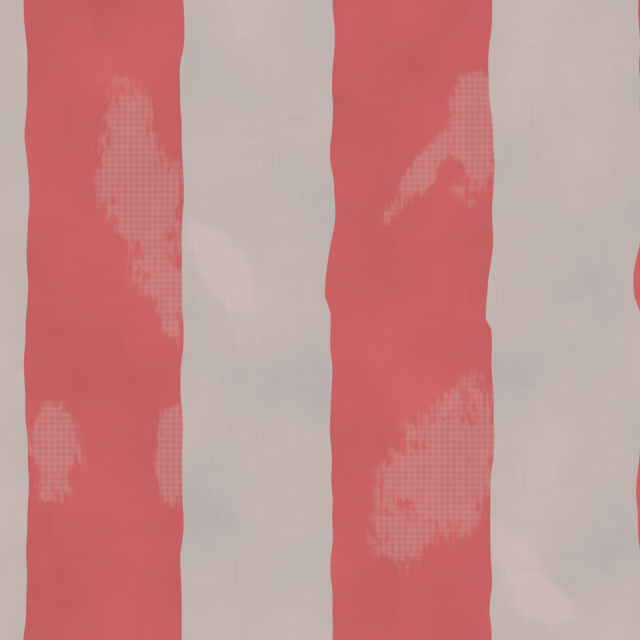
Write a WebGL 1 fragment shader that draws this pattern.

```glsl
precision highp float;

uniform vec2 u_resolution;

const vec3 LINEN = vec3(0.757, 0.706, 0.688);
const vec3 LINEN_COOL = vec3(0.715, 0.688, 0.678);
const vec3 LINEN_PINK = vec3(0.815, 0.728, 0.725);
const vec3 RED = vec3(0.784, 0.380, 0.388);
const vec3 WORN = vec3(0.790, 0.560, 0.550);

const float PERIOD = 0.481;
const float FIRST_CENTRE = 0.162;
const float HALF_WIDTH = 0.1225;

vec2 gradientAt(vec2 cell) {
  float angle = 6.2832 * fract(sin(dot(cell, vec2(127.1, 311.7))) * 43758.5);
  return vec2(cos(angle), sin(angle));
}

float gradientNoise(vec2 p) {
  vec2 i = floor(p);
  vec2 f = p - i;
  vec2 w = f * f * f * (f * (f * 6.0 - 15.0) + 10.0);
  float a = dot(gradientAt(i), f);
  float b = dot(gradientAt(i + vec2(1.0, 0.0)), f - vec2(1.0, 0.0));
  float c = dot(gradientAt(i + vec2(0.0, 1.0)), f - vec2(0.0, 1.0));
  float d = dot(gradientAt(i + 1.0), f - 1.0);
  return mix(mix(a, b, w.x), mix(c, d, w.x), w.y);
}

float fbm(vec2 p) {
  float sum = 0.0;
  float amp = 0.6;
  for (int i = 0; i < 4; i++) {
    sum += amp * gradientNoise(p);
    p = p * 2.03 + vec2(17.3, 9.1);
    amp *= 0.5;
  }
  return sum;
}

// Soft ellipse field: 1 at the centre, 0 on the rim; lean shears x along y.
float blob(vec2 p, vec2 centre, vec2 radius, float lean) {
  vec2 d = p - centre;
  d.x -= lean * d.y;
  return 1.0 - length(d / radius);
}

float edgeWobble(float y, float seed) {
  return 0.009 * gradientNoise(vec2(y * 7.0, seed))
       + 0.005 * gradientNoise(vec2(y * 17.0, seed + 40.0));
}

float bulge(float y, float start, float peak, float end) {
  return smoothstep(start, peak, y) * (1.0 - smoothstep(peak, end, y));
}

// Signed distance across a stripe, positive inside.
float stripe(vec2 p, float index) {
  float x = p.x - FIRST_CENTRE - index * PERIOD;
  float kink = step(0.5, index);
  float left = -HALF_WIDTH + edgeWobble(p.y, index * 6.0 + 0.5)
             - kink * 0.011 * bulge(p.y, 0.505, 0.545, 0.67);
  float right = HALF_WIDTH + edgeWobble(p.y, index * 6.0 + 3.5)
              - kink * 0.009 * bulge(p.y, 0.482, 0.505, 0.62);
  return min(x - left, right - x);
}

float wornField(vec2 p) {
  float field = blob(p, vec2(0.222, 0.70), vec2(0.075, 0.19), -0.20);
  field = max(field, blob(p, vec2(0.265, 0.54), vec2(0.035, 0.08), -0.2));
  field = max(field, blob(p, vec2(0.084, 0.29), vec2(0.052, 0.09), 0.0));
  field = max(field, blob(p, vec2(0.270, 0.29), vec2(0.032, 0.09), 0.0));
  field = max(field, blob(p, vec2(0.740, 0.79), vec2(0.050, 0.12), 0.05));
  field = max(field, blob(p, vec2(0.660, 0.73), vec2(0.030, 0.09), 0.7));
  return max(field, blob(p, vec2(0.690, 0.26), vec2(0.110, 0.16), 0.40));
}

// Thread relief of a plain weave, from 0 to 1.
float weave(vec2 p, float threads) {
  vec2 wave = 0.5 + 0.5 * cos(6.2832 * threads * p);
  return max(wave.x, wave.y) * 0.7 + 0.3 * wave.x * wave.y;
}

float wornCover(vec2 p) {
  float ragged = 0.95 * fbm(p * 17.0) + 0.35 * gradientNoise(p * vec2(150.0, 45.0));
  float field = wornField(p);
  float cover = smoothstep(0.02, 0.42, field + ragged) * smoothstep(-0.12, 0.2, field);
  return cover * (0.30 + 0.42 * weave(p, 105.0));
}

float threadGrain(vec2 p) {
  return gradientNoise(p * vec2(14.0, 210.0)) + gradientNoise(p * vec2(210.0, 14.0));
}

vec3 linen(vec2 p) {
  float mottle = fbm(p * 4.5 + 3.7);
  vec3 color = mix(LINEN, LINEN_COOL, smoothstep(-0.05, 0.45, mottle));
  color = mix(color, LINEN_PINK, 0.6 * smoothstep(0.05, 0.5, -mottle));
  // Pink stains in a half-drop layout
  float stain = -1.0;
  for (int i = 0; i < 2; i++) {
    vec2 centre = vec2(0.345, 0.585) + float(i) * vec2(PERIOD, -0.489);
    stain = max(stain, blob(p, centre, vec2(0.06, 0.10), -0.65));
  }
  stain = smoothstep(0.1, 0.5, stain + 0.8 * fbm(p * 13.0));
  return mix(color, LINEN_PINK, 0.75 * stain);
}

vec3 paint(vec2 p) {
  float mottle = fbm(p * 5.0 + 21.3);
  vec3 color = RED * (1.0 + 0.10 * mottle);
  return mix(color, WORN, wornCover(p));
}

void main() {
  vec2 p = gl_FragCoord.xy / u_resolution;
  float pixel = 0.8 / u_resolution.x;
  float index = floor((p.x - FIRST_CENTRE) / PERIOD + 0.5);
  float inside = smoothstep(-pixel, pixel, stripe(p, index));
  vec3 color = mix(linen(p), paint(p), inside);
  color *= 1.0 + 0.014 * threadGrain(p);
  gl_FragColor = vec4(color, 1.0);
}
```
